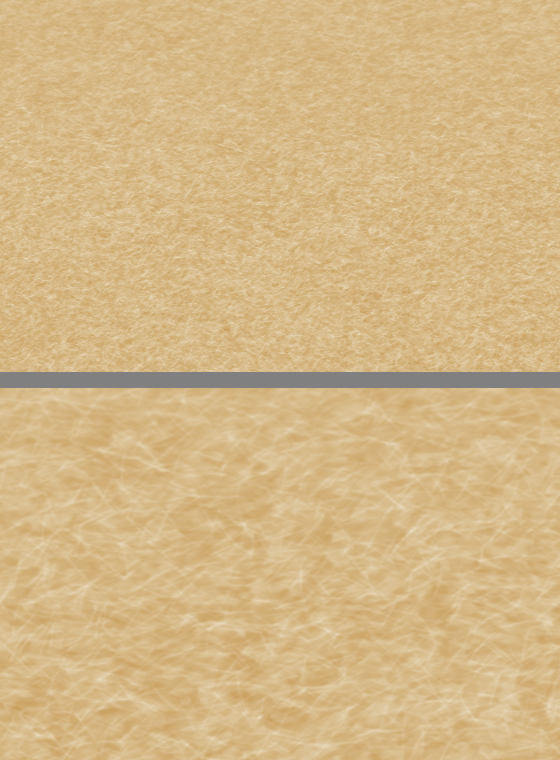
Top, the full canvas; bottom, a detail of the centre.
This texture is drawn by a WebGL 2 fragment shader. Its source:

```glsl
#version 300 es
precision highp float;

uniform vec2 u_resolution;
out vec4 fragColor;

// Colour: middle tone and the step for one unit of tone
const vec3 FELT_COLOR = vec3(0.845, 0.733, 0.542);
const vec3 TONE_STEP = vec3(0.018, 0.032, 0.053);

// Mottling: cells per canvas height, flattened along the nap
const float NAP_TILT = 0.14;
const vec2 BROAD_CELLS = vec2(6.0, 12.0);
const vec2 TUFT_CELLS = vec2(32.0, 60.0);
const vec2 PIT_CELLS = vec2(72.0, 120.0);
const vec2 GRAIN_CELLS = vec2(135.0, 190.0);
const vec4 MOTTLE_GAIN = vec4(0.5, 1.15, 2.2, 2.2);

// Fibres, in units of canvas height
const int FIBRE_LAYERS = 14;
const float FIBRE_CELL = 0.028;
const float FIBRE_RADIUS = 0.0014;
const float FIBRE_SPREAD = 1.5;
const float FIBRE_CURL = 16.0;
const float FIBRE_GAIN = 1.05;
const float FIBRE_MEAN = 1.02;

// Lens: soft far edge, slight foreshortening and corner shade
const float FAR_BLUR = 0.9;
const float FORESHORTENING = 0.14;
const float CORNER_SHADE = 0.4;

vec4 hash4(vec2 cell) {
    vec4 h = fract(cell.xyxy * vec4(0.1031, 0.1030, 0.0973, 0.1099));
    h += dot(h, h.wzxy + 33.33);
    return fract((h.xxyz + h.yzzw) * h.zywx);
}

vec2 rotate(vec2 p, float angle) {
    float c = cos(angle), s = sin(angle);
    return vec2(c * p.x + s * p.y, c * p.y - s * p.x);
}

// Softly blended cellular noise, centred on zero
float softCells(vec2 p) {
    vec2 cell = floor(p);
    float total = 0.0, weights = 0.0;
    for (int y = -1; y <= 1; y++) {
        for (int x = -1; x <= 1; x++) {
            vec2 id = cell + vec2(x, y);
            vec4 h = hash4(id + 211.0);
            vec2 d = id + h.xy - p;
            float w = exp(-5.0 * dot(d, d));
            total += w * (h.z - 0.5);
            weights += w;
        }
    }
    return total / weights;
}

// One layer of curved hairs, each reaching at most into the next cell
float fibreLayer(vec2 p, float seed, float radius) {
    vec2 cell = floor(p / FIBRE_CELL);
    float light = 0.0;
    for (int y = -1; y <= 1; y++) {
        for (int x = -1; x <= 1; x++) {
            vec2 id = cell + vec2(x, y);
            vec4 h = hash4(id + seed * 37.0 + 101.0);
            vec4 k = hash4(id + seed * 53.0 + 307.0);
            float angle = NAP_TILT + FIBRE_SPREAD * (h.z + k.x - 1.0);
            vec2 d = rotate(p - (id + h.xy) * FIBRE_CELL, angle);
            float bend = (k.y - 0.5) * FIBRE_CURL;
            float slope = 2.0 * bend * d.x;
            float off = (d.y - bend * d.x * d.x) / sqrt(1.0 + slope * slope);
            float halfLength = FIBRE_CELL * mix(0.45, 0.95, k.z);
            float taper = 1.0 - smoothstep(0.6, 1.0, abs(d.x) / halfLength);
            light += h.w * taper * exp(-off * off / (radius * radius));
        }
    }
    return light;
}

void main() {
    vec2 uv = gl_FragCoord.xy / u_resolution;
    vec2 p = gl_FragCoord.xy / u_resolution.y;
    p.y += FORESHORTENING * p.y * p.y;
    float blur = 1.0 + FAR_BLUR * smoothstep(0.45, 1.0, uv.y);

    // Uneven nap, bent gently by layered sines
    vec2 nap = rotate(p, NAP_TILT);
    nap += 0.008 * sin(nap.yx * vec2(31.0, 17.0) + 1.3);
    nap += 0.003 * sin(nap.yx * vec2(83.0, 59.0) + 4.1);
    float tone = MOTTLE_GAIN.x * softCells(nap * BROAD_CELLS)
               + MOTTLE_GAIN.y * softCells(nap * TUFT_CELLS + 17.0)
               + MOTTLE_GAIN.z * softCells(nap * PIT_CELLS + 43.0) / sqrt(blur)
               + MOTTLE_GAIN.w * softCells(nap * GRAIN_CELLS + 71.0) / (blur * blur);

    // Loose pale hairs, spread wider and fainter where out of focus
    float radius = max(FIBRE_RADIUS, 0.55 / u_resolution.y) * blur;
    float hairs = 0.0;
    for (int i = 0; i < FIBRE_LAYERS; i++) {
        float layer = float(i);
        hairs += fibreLayer(p + layer * vec2(0.137, 0.071), layer, radius);
    }
    tone += FIBRE_GAIN * hairs / blur - FIBRE_MEAN;

    // Uneven lighting
    vec2 centred = uv - 0.5;
    tone += 0.1 - CORNER_SHADE * dot(centred, centred) + 0.15 * centred.y;

    fragColor = vec4(clamp(FELT_COLOR + TONE_STEP * tone, 0.0, 1.0), 1.0);
}
```
